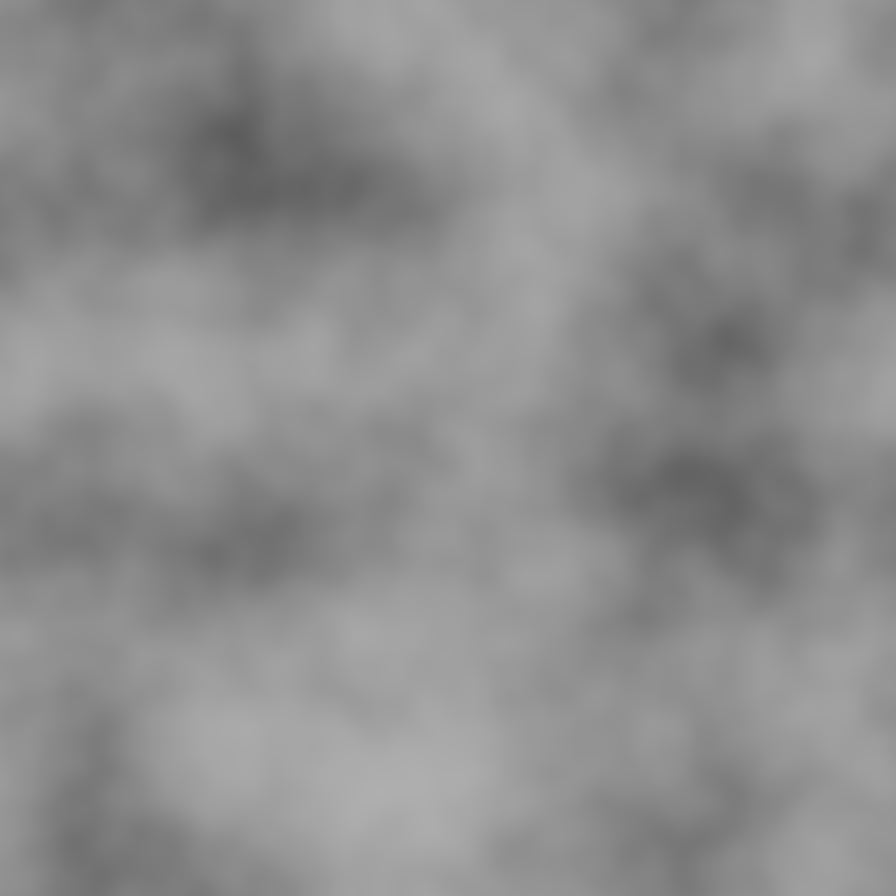
A WebGL 2 fragment shader for this texture:

```glsl
#version 300 es
precision highp float;
// Soft grey clouds: seamlessly tiling fractal gradient noise.

uniform vec2 u_resolution;
out vec4 fragColor;

const float TAU = 6.2831853;
const int BASE_CELLS = 3;        // lattice cells across the tile, first octave
const int OCTAVES = 4;
const float GAIN = 0.5;          // amplitude ratio between octaves
const float MEAN_GREY = 0.56;
const float CONTRAST = 0.22;
const float DARK_SKEW = 0.07;    // deepens shadows, softens highlights

// Integer hash of a lattice point, from 0 to 1
float hash(ivec2 cell, int seed) {
    uint h = uint(cell.x) * 1597334677u ^ uint(cell.y) * 3812015801u;
    h ^= uint(seed) * 2654435769u;
    h = (h ^ (h >> 16)) * 2146121005u;
    h = (h ^ (h >> 15)) * 2221713035u;
    h ^= h >> 16;
    return float(h >> 8) / 16777216.0;
}

// Unit gradient at a lattice point, wrapped to the period
vec2 gradient(ivec2 cell, int period, int seed) {
    ivec2 wrapped = (cell + period) % period;
    float angle = TAU * hash(wrapped, seed);
    return vec2(cos(angle), sin(angle));
}

// Periodic gradient noise with quintic fade, centred on zero
float gradientNoise(vec2 p, int period, int seed) {
    ivec2 cell = ivec2(floor(p));
    vec2 f = fract(p);
    vec2 fade = f * f * f * (f * (f * 6.0 - 15.0) + 10.0);
    ivec2 right = ivec2(1, 0);
    ivec2 up = ivec2(0, 1);
    float a = dot(gradient(cell, period, seed), f);
    float b = dot(gradient(cell + right, period, seed), f - vec2(right));
    float c = dot(gradient(cell + up, period, seed), f - vec2(up));
    float d = dot(gradient(cell + right + up, period, seed), f - 1.0);
    return mix(mix(a, b, fade.x), mix(c, d, fade.x), fade.y);
}

// Sum of octaves, each with a whole number of cells per tile
float cloudNoise(vec2 uv, int cells, int octaves, float gain) {
    float sum = 0.0;
    float amplitude = 1.0;
    for (int i = 0; i < octaves; i++) {
        sum += amplitude * gradientNoise(uv * float(cells), cells, i + 7);
        cells *= 2;
        amplitude *= gain;
    }
    return sum;
}

// Maps signed noise to a grey level
float greyTone(float n, float mean, float contrast, float skew) {
    return mean + contrast * n - skew * n * n;
}

void main() {
    vec2 uv = gl_FragCoord.xy / u_resolution;
    float clouds = cloudNoise(uv, BASE_CELLS, OCTAVES, GAIN);
    float grey = greyTone(clouds, MEAN_GREY, CONTRAST, DARK_SKEW);
    fragColor = vec4(vec3(grey), 1.0);
}
```
